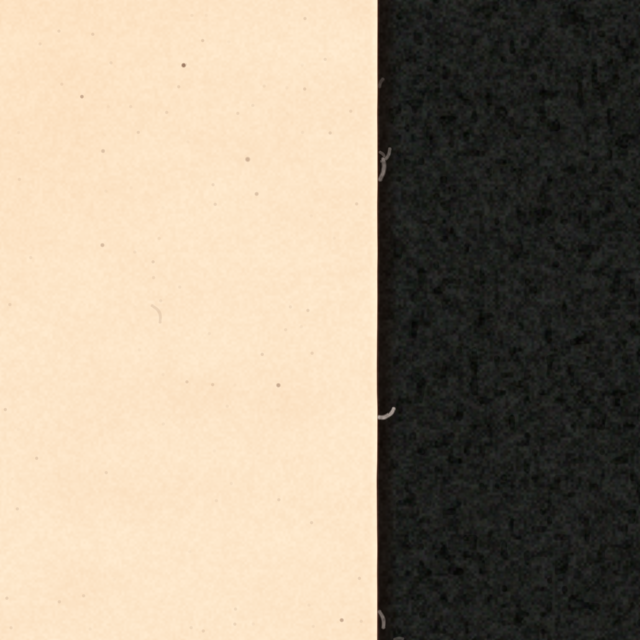
A Shadertoy shader for this texture:

```glsl
// Cream paper sheet with a fibrous right edge lying on dark, grainy cloth.
#define EDGE_X 0.5893
#define EDGE_SOFT 0.0016
#define PAPER vec3(0.992, 0.900, 0.783)
#define CLOTH vec3(0.108, 0.113, 0.103)
#define SHADOW vec3(0.092, 0.066, 0.050)
#define FIBRE vec3(0.66, 0.61, 0.58)
#define PAPER_GRAIN 0.040
#define CLOTH_GRAIN 0.150
#define SPECK_CELLS 26.0

float hash(vec2 p) {
    vec3 q = fract(vec3(p.xyx) * 0.1031);
    q += dot(q, q.yzx + 33.33);
    return fract((q.x + q.y) * q.z);
}

float noise(vec2 p) {
    vec2 i = floor(p), f = fract(p);
    f = f * f * (3.0 - 2.0 * f);
    return mix(mix(hash(i), hash(i + vec2(1, 0)), f.x),
               mix(hash(i + vec2(0, 1)), hash(i + vec2(1, 1)), f.x), f.y);
}

float fbm(vec2 p) {
    float sum = 0.0, gain = 0.5;
    for (int i = 0; i < 4; i++) {
        sum += gain * noise(p);
        p = mat2(1.6, 1.2, -1.2, 1.6) * p + 7.3;
        gain *= 0.5;
    }
    return sum / 0.9375;
}

// Soft bent thread from a to b; bend bows it sideways.
float thread(vec2 p, vec2 a, vec2 b, float bend, float width) {
    vec2 d = b - a;
    float t = clamp(dot(p - a, d) / dot(d, d), 0.0, 1.0);
    vec2 c = a + d * t + vec2(-d.y, d.x) * bend * sin(3.14159 * t);
    return 1.0 - smoothstep(width * 0.2, width, length(p - c));
}

float dot2d(vec2 p, vec2 c, float r) {
    return 1.0 - smoothstep(r * 0.25, r, length(p - c));
}

// Faint specks, at most one per grid cell.
float scatteredSpecks(vec2 p) {
    vec2 g = p * SPECK_CELLS, cell = floor(g);
    vec2 c = 0.2 + 0.6 * vec2(hash(cell + 3.1), hash(cell + 17.7));
    float on = step(0.76, hash(cell + 41.3));
    return on * hash(cell + 9.2) * dot2d(fract(g), c, 0.10);
}

vec3 paper(vec2 p) {
    float grain = 0.55 * noise(p * 250.0) + 0.45 * noise(p * 140.0 + 31.0) - 0.5;
    float cloud = fbm(p * vec2(9.0, 13.0)) - 0.5;
    float warm = smoothstep(0.3, 1.0, p.y) * smoothstep(0.6, 0.0, p.x);
    vec3 col = PAPER + PAPER_GRAIN * grain * vec3(0.5, 1.0, 1.4);
    col += cloud * vec3(0.010, 0.030, 0.040) - warm * vec3(0.0, 0.010, 0.018);

    // Distinct specks: position, radius, strength.
    vec4 specks[8] = vec4[8](
        vec4(0.287, 0.898, 0.0050, 0.65), vec4(0.128, 0.849, 0.0042, 0.36),
        vec4(0.387, 0.751, 0.0055, 0.32), vec4(0.435, 0.398, 0.0048, 0.36),
        vec4(0.534, 0.031, 0.0045, 0.36), vec4(0.160, 0.617, 0.0045, 0.26),
        vec4(0.161, 0.764, 0.0045, 0.22), vec4(0.401, 0.697, 0.0045, 0.22));
    float stain = 0.16 * scatteredSpecks(p);
    for (int i = 0; i < 8; i++)
        stain = max(stain, specks[i].w * dot2d(p, specks[i].xy, specks[i].z));
    stain = max(stain, 0.12 * thread(p, vec2(0.238, 0.522), vec2(0.250, 0.497), 0.2, 0.004));
    col = mix(col, vec3(0.42, 0.27, 0.19), stain);

    // Pale rim along the cut.
    return col + 0.035 * smoothstep(0.012, 0.002, EDGE_X - p.x);
}

vec3 cloth(vec2 p) {
    float weave = 0.45 * noise(p * 245.0) + 0.35 * noise(p * 125.0 + 5.0)
                + 0.20 * noise(p * 62.0 + 11.0) - 0.5;
    float pits = smoothstep(0.62, 0.85, noise(p * vec2(85.0, 75.0) + 23.0));
    vec3 tint = vec3(noise(p * 190.0 + 51.0), noise(p * 190.0 + 73.0),
                     noise(p * 190.0 + 97.0)) - 0.5;
    vec3 col = CLOTH + CLOTH_GRAIN * weave - 0.042 * pits + 0.025 * tint + 0.006;

    // Brown shade beside the sheet.
    float away = p.x - EDGE_X;
    float shade = 1.0 - smoothstep(0.008, 0.036, away);
    col = mix(col, SHADOW + 0.06 * weave, 0.85 * shade);
    return max(col, 0.015);
}

float edgeFibres(vec2 p) {
    float f = 0.62 * thread(p, vec2(0.594, 0.720), vec2(0.599, 0.751), -0.10, 0.0055);
    f = max(f, 0.48 * thread(p, vec2(0.597, 0.748), vec2(0.609, 0.767), -0.15, 0.0045));
    f = max(f, 0.35 * thread(p, vec2(0.594, 0.762), vec2(0.601, 0.755), 0.10, 0.0040));
    f = max(f, 0.95 * thread(p, vec2(0.593, 0.348), vec2(0.606, 0.351), -0.12, 0.0055));
    f = max(f, 0.95 * thread(p, vec2(0.605, 0.350), vec2(0.615, 0.361), -0.12, 0.0048));
    f = max(f, 0.55 * thread(p, vec2(0.593, 0.044), vec2(0.599, 0.020), 0.12, 0.0048));
    f = max(f, 0.28 * thread(p, vec2(0.593, 0.865), vec2(0.598, 0.876), 0.10, 0.0045));
    f = max(f, 0.30 * thread(p, vec2(0.617, 0.001), vec2(0.629, 0.002), 0.10, 0.0040));
    return f * (0.8 + 0.4 * noise(p * 220.0));
}

void mainImage(out vec4 fragColor, in vec2 fragCoord) {
    vec2 p = fragCoord / iResolution.xy;
    float cut = EDGE_X + 0.0012 * (noise(vec2(p.y * 28.0, 2.0)) - 0.5) + 0.0008 * (p.y - 0.5);
    float soft = max(EDGE_SOFT, 0.75 / iResolution.x);
    float bare = smoothstep(-soft, soft, p.x - cut);

    vec3 ground = cloth(p);
    ground += vec3(0.16, 0.07, 0.05) * (1.0 - smoothstep(0.0, 0.0045, p.x - cut));
    ground = mix(ground, FIBRE, edgeFibres(p));
    fragColor = vec4(clamp(mix(paper(p), ground, bare), 0.0, 1.0), 1.0);
}
```
